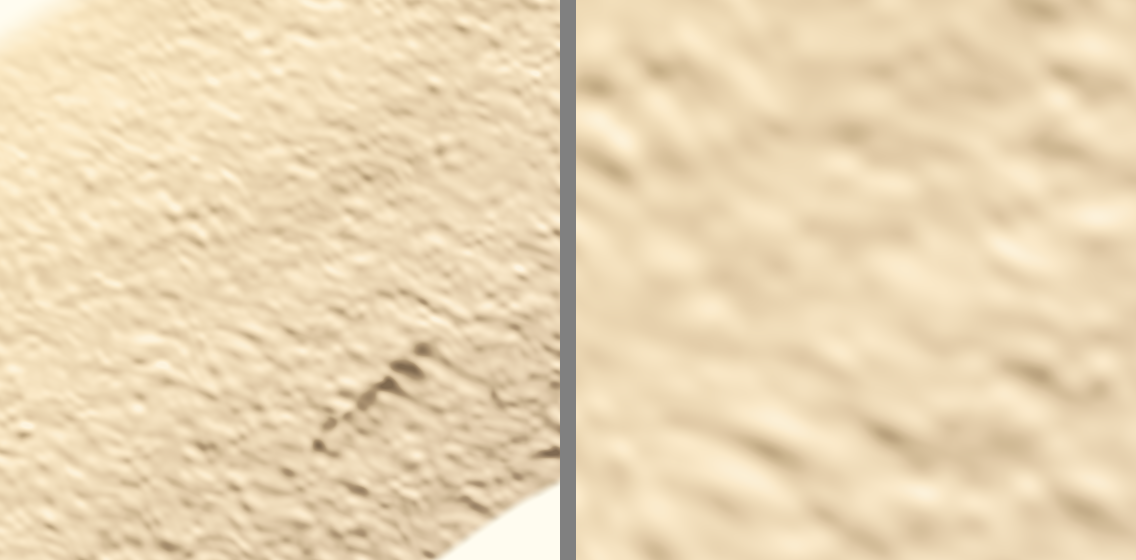
Left: the whole. Right: its middle third, enlarged.
This texture is drawn by a WebGL 1 fragment shader. Its source:

```glsl
precision highp float;
// Soft-focus sandy crust with slanted grains, dark crevices and two bright corners.
uniform vec2 u_resolution;

const vec3 DEEP  = vec3(0.50, 0.41, 0.30);
const vec3 BROWN = vec3(0.68, 0.58, 0.44);
const vec3 TAN   = vec3(0.80, 0.71, 0.56);
const vec3 SAND  = vec3(0.88, 0.79, 0.65);
const vec3 CREAM = vec3(0.93, 0.85, 0.71);
const vec3 PALE  = vec3(0.98, 0.91, 0.78);
const vec3 WHITE = vec3(1.00, 0.99, 0.94);

float hash(vec2 cell) {
  return fract(sin(dot(cell, vec2(127.1, 311.7))) * 43758.5453);
}

float noise(vec2 p) {
  vec2 cell = floor(p);
  vec2 f = fract(p);
  f = f * f * (3.0 - 2.0 * f);
  float low = mix(hash(cell), hash(cell + vec2(1.0, 0.0)), f.x);
  float high = mix(hash(cell + vec2(0.0, 1.0)), hash(cell + vec2(1.0)), f.x);
  return mix(low, high, f.y);
}

vec2 rotate(vec2 p, float angle) {
  float c = cos(angle);
  float s = sin(angle);
  return vec2(c * p.x + s * p.y, c * p.y - s * p.x);
}

// Height of the crust: two octaves, the finer one turned a little.
float height(vec2 p) {
  return 0.62 * noise(p) + 0.3 * noise(rotate(p, 0.3) * 1.6 + 17.3);
}

// Light from above: the slope across the grains.
float relief(vec2 p, vec2 frequency) {
  vec2 q = p * frequency;
  return height(q) - height(q + vec2(-0.15, 0.6));
}

float segmentDistance(vec2 p, vec2 a, vec2 b) {
  vec2 ab = b - a;
  return length(p - a - ab * clamp(dot(p - a, ab) / dot(ab, ab), 0.0, 1.0));
}

float crevice(vec2 p, vec2 a, vec2 b, float width) {
  float d = segmentDistance(p, a, b) / width;
  return exp(-d * d);
}

// Moves through the palette as the tone rises, in steps of one deviation.
vec3 palette(float tone) {
  vec3 color = mix(DEEP, BROWN, clamp((tone + 3.8) / 1.6, 0.0, 1.0));
  color = mix(color, TAN, clamp((tone + 2.2) / 0.75, 0.0, 1.0));
  color = mix(color, SAND, clamp((tone + 1.45) / 0.78, 0.0, 1.0));
  color = mix(color, CREAM, clamp((tone + 0.67) / 0.85, 0.0, 1.0));
  color = mix(color, PALE, clamp((tone - 0.18) / 1.02, 0.0, 1.0));
  return mix(color, WHITE, clamp((tone - 1.2) / 1.8, 0.0, 1.0));
}

void main() {
  vec2 p = gl_FragCoord.xy / u_resolution;
  float shade = dot(p - 0.5, vec2(0.7, -0.7));

  // Gently warped grain space, running down to the right.
  vec2 warp = vec2(noise(p * 13.0), noise(p * 13.0 + 41.0)) - 0.5;
  vec2 grain = rotate(p + warp * 0.018, -0.45);
  float slope = relief(grain, vec2(31.0, 47.0));

  // Broad bands rise to the right; a smooth patch lies near the right side.
  float bands = noise(rotate(p, 0.5) * vec2(4.0, 11.0) + 5.0) - 0.5;
  float roughness = 0.8 + 0.4 * noise(p * 6.0 + 9.0) + 0.3 * shade;
  vec2 patchOffset = rotate(p - vec2(0.86, 0.68), 0.4) / vec2(0.13, 0.055);
  roughness *= 1.0 - 0.65 * exp(-dot(patchOffset, patchOffset));

  float tone = 0.08 - 1.3 * shade + 0.9 * bands - 3.9 * slope * roughness;

  // Broken dark crevices.
  vec2 bent = p + warp * 0.04;
  float cracks = crevice(bent, vec2(0.51, 0.165), vec2(0.69, 0.31), 0.017);
  cracks += crevice(bent, vec2(0.69, 0.31), vec2(0.85, 0.43), 0.015);
  cracks += 0.8 * crevice(bent, vec2(0.88, 0.31), vec2(1.02, 0.32), 0.012);
  cracks += 0.9 * crevice(bent, vec2(0.91, 0.16), vec2(0.98, 0.175), 0.014);
  cracks += 0.7 * crevice(bent, vec2(0.67, 0.31), vec2(0.69, 0.30), 0.016);
  float gaps = smoothstep(0.25, 0.75, noise(grain * vec2(26.0, 36.0) + 3.0));
  tone -= 2.5 * cracks * gaps;

  // Glow around the upper left corner.
  vec2 corner = vec2(p.x, 1.0 - p.y);
  float glow = exp(-length(corner * vec2(1.0, 1.3)) * 5.0);
  tone = mix(tone, 1.4, glow);
  vec3 color = palette(min(tone, 2.2));

  // Warmer on the left, greyer on the right.
  color += vec3(-0.006, 0.0, 0.03) * shade;

  // White corners with soft borders.
  float upperWhite = 1.0 - smoothstep(0.35, 1.5, corner.x / 0.13 + corner.y / 0.08);
  float edge = dot(p - vec2(0.77, 0.0), vec2(0.539, -0.843)) + warp.x * 0.008;
  float lowerWhite = smoothstep(-0.009, 0.012, edge);
  color = mix(color, WHITE, max(upperWhite, lowerWhite));
  gl_FragColor = vec4(color, 1.0);
}
```
